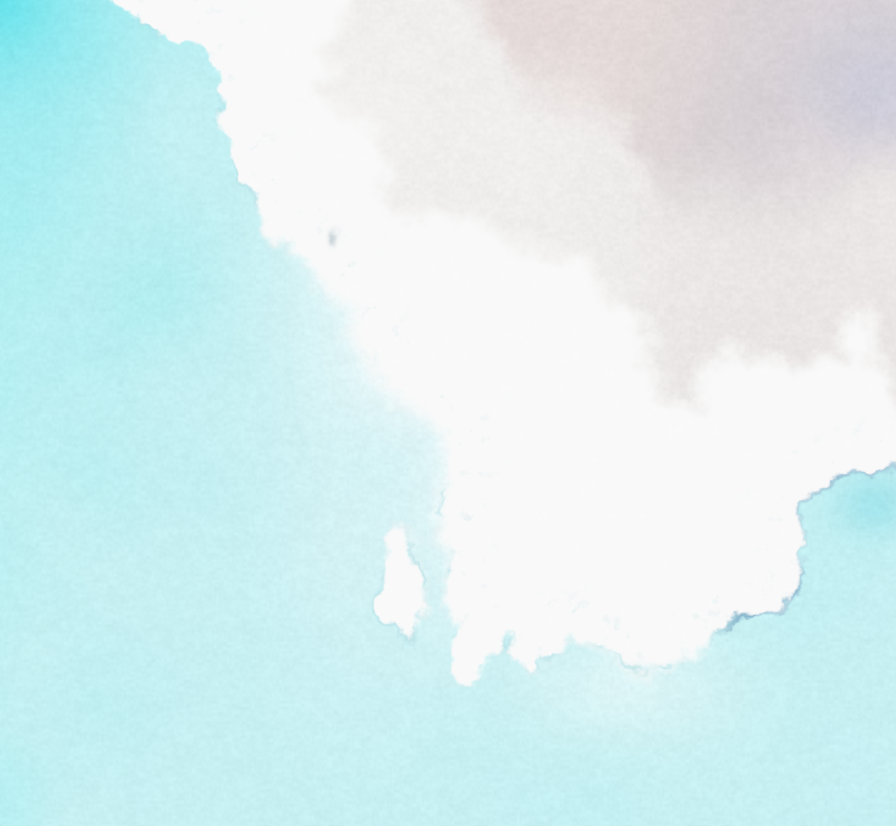
This background is drawn by a Shadertoy shader. Its source:

```glsl
const int CORNERS = 23;

float hash(vec2 p) {
    vec3 q = fract(vec3(p.xyx) * 0.1031);
    q += dot(q, q.yzx + 33.33);
    return fract((q.x + q.y) * q.z);
}

float noise(vec2 p) {
    vec2 i = floor(p), f = fract(p);
    f = f * f * (3.0 - 2.0 * f);
    return mix(mix(hash(i), hash(i + vec2(1, 0)), f.x),
               mix(hash(i + vec2(0, 1)), hash(i + vec2(1, 1)), f.x), f.y);
}

// Layered noise centred on zero
float fbm(vec2 p) {
    float sum = 0.0, amp = 0.5;
    for (int i = 0; i < 5; i++) {
        sum += amp * (noise(p) - 0.5);
        p = mat2(1.6, 1.2, -1.2, 1.6) * p + 7.3;
        amp *= 0.5;
    }
    return sum;
}

// Signed distance to a polygon, negative inside
float polygon(vec2 p, vec2 v[CORNERS]) {
    float d = 1e3, side = 1.0;
    for (int i = 0, j = CORNERS - 1; i < CORNERS; j = i, i++) {
        vec2 e = v[j] - v[i], w = p - v[i];
        vec2 b = w - e * clamp(dot(w, e) / dot(e, e), 0.0, 1.0);
        d = min(d, dot(b, b));
        bvec3 c = bvec3(p.y >= v[i].y, p.y < v[j].y, e.x * w.y > e.y * w.x);
        if (all(c) || all(not(c))) side = -side;
    }
    return side * sqrt(d);
}

// Soft round spot with separate radii
float spot(vec2 p, vec2 centre, vec2 radius) {
    vec2 q = (p - centre) / radius;
    return exp(-dot(q, q));
}

vec3 skyColor(vec2 p, float wash, float cloud) {
    vec3 sky = mix(vec3(0.70, 0.94, 0.95), vec3(0.775, 0.94, 0.95),
                   smoothstep(-0.05, 0.3, p.x + 0.15 * (1.0 - p.y) + 0.2 * wash));
    sky = mix(sky, vec3(0.36, 0.88, 0.92), 0.9 * exp(-8.0 * length(p - vec2(0.0, 1.0))));
    sky = mix(sky, vec3(0.80, 0.95, 0.96), 0.5 * spot(p, vec2(0.21, 0.85), vec2(0.07, 0.1)));
    sky = mix(sky, vec3(0.68, 0.93, 0.94), 0.6 * spot(p, vec2(0.19, 0.65), vec2(0.08, 0.07)));
    sky = mix(sky, vec3(0.61, 0.89, 0.92), 0.8 * spot(p, vec2(1.06, 0.39), vec2(0.05, 0.04)));
    // Pale bleeding beside and below the cloud
    float side = exp(-max(cloud, 0.0) / 0.07) * spot(p, vec2(0.44, 0.48), vec2(0.16, 0.25));
    sky = mix(sky, vec3(0.95, 0.975, 0.98), min(1.15 * side, 0.95));
    sky = mix(sky, vec3(0.84, 0.95, 0.96), 0.7 * spot(p, vec2(0.43, 0.40), vec2(0.11, 0.22)));
    sky = mix(sky, vec3(0.92, 0.97, 0.97), 0.6 * spot(p, vec2(0.76, 0.17), vec2(0.12, 0.07)));
    return sky + 0.03 * wash * vec3(1.0, 0.2, 0.15);
}

vec3 shadeColor(vec2 p, float wash) {
    vec3 shade = mix(vec3(0.94, 0.935, 0.93), vec3(0.915, 0.90, 0.895),
                     smoothstep(0.6, 0.95, p.x));
    // Stepped lower limit of the mauve wash
    float limit = mix(0.885, 0.735, smoothstep(0.74, 0.80, p.x + 0.1 * wash))
                + 0.08 * smoothstep(0.95, 1.08, p.x)
                + 0.2 * (1.0 - smoothstep(0.50, 0.66, p.x + 0.1 * wash));
    float amount = smoothstep(-0.04, 0.08, p.y - limit + 0.14 * wash);
    vec3 mauve = mix(vec3(0.89, 0.85, 0.845), vec3(0.85, 0.825, 0.84),
                     smoothstep(0.7, 0.95, p.x + 0.3 * (0.9 - p.y)));
    mauve = mix(mauve, vec3(0.805, 0.80, 0.85), spot(p, vec2(1.06, 0.89), vec2(0.09, 0.09)));
    mauve = mix(mauve, vec3(0.89, 0.86, 0.87), 0.7 * spot(p, vec2(0.98, 0.80), vec2(0.05, 0.05)));
    return mix(shade, mauve, amount) + 0.03 * wash;
}

void mainImage(out vec4 fragColor, in vec2 fragCoord) {
    vec2 p = fragCoord / iResolution.y;
    float wash = fbm(p * 7.0), ragged = fbm(p * 34.0 + 4.0), fleck = fbm(p * 75.0 + 9.0);

    // Cloud outline and its inner grey region
    float cloud = polygon(p, vec2[CORNERS](
        vec2(0.05, 1.1), vec2(0.127, 1.0), vec2(0.247, 0.944), vec2(0.268, 0.873),
        vec2(0.29, 0.795), vec2(0.332, 0.718), vec2(0.424, 0.626), vec2(0.459, 0.541),
        vec2(0.544, 0.477), vec2(0.537, 0.379), vec2(0.548, 0.188), vec2(0.568, 0.177),
        vec2(0.614, 0.23), vec2(0.643, 0.188), vec2(0.692, 0.23), vec2(0.784, 0.184),
        vec2(0.862, 0.23), vec2(0.897, 0.261), vec2(0.963, 0.273), vec2(0.975, 0.407),
        vec2(1.085, 0.445), vec2(1.2, 0.48), vec2(1.2, 1.2)));
    float grey = polygon(p, vec2[CORNERS](
        vec2(0.43, 1.1), vec2(0.41, 0.98), vec2(0.375, 0.887), vec2(0.452, 0.83),
        vec2(0.475, 0.735), vec2(0.565, 0.728), vec2(0.62, 0.70), vec2(0.69, 0.685),
        vec2(0.75, 0.625), vec2(0.778, 0.59), vec2(0.79, 0.505), vec2(0.85, 0.50),
        vec2(0.862, 0.55), vec2(0.89, 0.568), vec2(0.918, 0.57), vec2(0.96, 0.55),
        vec2(1.02, 0.565), vec2(1.038, 0.62), vec2(1.055, 0.56), vec2(1.085, 0.505),
        vec2(1.2, 0.45), vec2(1.2, 0.8), vec2(1.2, 1.1)));

    // Small detached puff, narrower at the top
    vec2 q = (p - vec2(0.484, 0.295)) / vec2(0.027 - 0.12 * (p.y - 0.295), 0.056);
    float puff = (length(q) - 1.0) * 0.03;
    float edge = min(cloud, puff) + 0.04 * ragged + 0.012 * fleck;

    // Wet edges on the left and below, crisp elsewhere
    float wet = spot(p, vec2(0.41, 0.58), vec2(0.12, 0.14))
              + 0.6 * spot(p, vec2(0.53, 0.40), vec2(0.04, 0.12))
              + 0.7 * spot(p, vec2(0.77, 0.19), vec2(0.09, 0.05));
    float soft = 0.005 + 0.028 * wet;
    float cover = 1.0 - smoothstep(-0.5 * soft, soft, edge);

    vec3 body = mix(vec3(0.977), shadeColor(p, wash),
                    1.0 - smoothstep(-0.026, 0.012, grey + 0.05 * ragged));
    vec3 color = mix(skyColor(p, wash, cloud), body, cover);

    // Broken pigment gathered along the outline
    float gaps = smoothstep(-0.02, 0.14, fbm(p * 17.0 + 2.0));
    float line = exp(-pow((edge - 0.002) / 0.0032, 2.0));
    float dark = smoothstep(0.86, 0.90, p.x) * (0.35 + 0.5 * gaps)
               * (1.0 - 0.65 * spot(p, vec2(0.973, 0.34), vec2(0.03, 0.05)));
    color = mix(color, vec3(0.42, 0.57, 0.72), line * dark);
    color = mix(color, vec3(0.62, 0.85, 0.88), line * 0.45 * gaps);
    // Faint flecks within the white
    float specks = smoothstep(0.16, 0.26, fleck) * exp(-abs(cloud + 0.03) / 0.02);
    color = mix(color, vec3(0.86, 0.92, 0.93), 0.45 * specks * cover);
    color = mix(color, vec3(0.72, 0.78, 0.81),
                0.7 * spot(p + 0.02 * ragged, vec2(0.403, 0.712), vec2(0.006, 0.008)));

    // Paper grain
    float grain = noise(p * vec2(330.0, 240.0)) + noise(p * vec2(150.0, 280.0)) - 1.0;
    color += (0.018 * grain + 0.02 * fleck) * mix(1.0, 0.15, smoothstep(0.93, 0.97, color.r));
    fragColor = vec4(clamp(color, 0.0, 1.0), 1.0);
}
```
